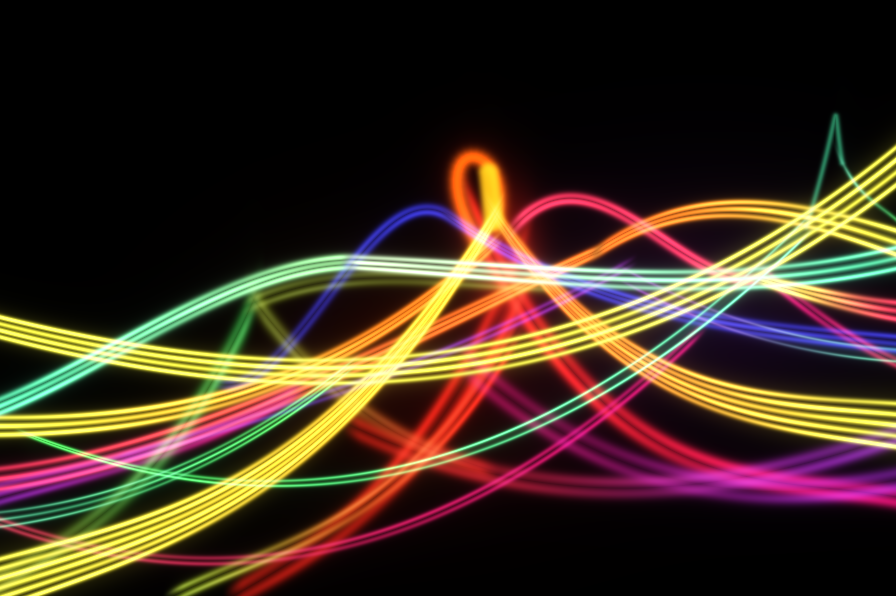
A Shadertoy shader for this background:

```glsl
const vec3 YELLOW  = vec3(.95, .93, .20);
const vec3 GOLD    = vec3(1., .75, .08);
const vec3 ORANGE  = vec3(1., .42, .04);
const vec3 RED     = vec3(.80, .09, .05);
const vec3 PINK    = vec3(.92, .18, .32);
const vec3 MAGENTA = vec3(.65, .04, .32);
const vec3 VIOLET  = vec3(.36, .08, .48);
const vec3 BLUE    = vec3(.13, .14, .65);
const vec3 GREEN   = vec3(.14, .70, .22);
const vec3 OLIVE   = vec3(.38, .46, .07);
const vec3 PALE    = vec3(.72, .85, .66);
const vec3 AQUA    = vec3(.25, .82, .58);

const float ASPECT = 1.5;
const float LEFT   = -.03;  // ribbon ends beyond the canvas
const float RIGHT  = 1.53;
const float DIM    = .6;    // strength of faint ribbons
const float THIN   = .003;  // strand widths
const float FINE   = .005;
const float WIDE   = .01;
const float FADE   = .02;   // softness of ribbon ends
const float FILL   = .22;   // light between strands
const float HALO   = .07;   // wide glow around a ribbon
const float REACH  = .025;  // size of that glow
const float HEAT   = .35;   // whitening of strand cores
const int   STEPS  = 24;    // segments of a loop

vec2 p;
vec3 light;

void addLight(vec3 c) {
  light += (1. - light) * clamp(c, 0., 1.);
}

// Cubic through four evenly spaced heights, split into parallel strands
void ribbon(float x0, float x1, vec4 h, float gap0, float gap1,
            float strands, float width, vec3 col0, vec3 col1) {
  float t = (p.x - x0) / (x1 - x0), u = 3. * t;
  float d1 = h.y - h.x;
  float d2 = h.z - 2. * h.y + h.x;
  float d3 = h.w - 3. * h.z + 3. * h.y - h.x;
  float y = h.x + u * (d1 + (u - 1.) * (d2 / 2. + (u - 2.) * d3 / 6.));
  float slope = d1 + (u - .5) * d2 + (u * u / 2. - u + 1. / 3.) * d3;
  slope *= 3. / (x1 - x0);
  float d = (p.y - y) / sqrt(1. + slope * slope);

  float window = smoothstep(x0 - FADE, x0 + FADE, p.x)
               * (1. - smoothstep(x1 - FADE, x1 + FADE, p.x));
  t = clamp(t, 0., 1.);
  float gap = mix(gap0, gap1, t), core = 0.;
  for (float i = 0.; i < strands; i++) {
    float place = i / max(strands - 1., 1.) - .5;
    float x = (d - gap * place) / width;
    core = max(core, exp(-x * x) * (.85 + .15 * sin(i * 2.4 + t * 9.)));
  }
  float body = d / (gap * .6 + width);
  float glow = FILL * exp(-body * body) + HALO * exp(-abs(d) / REACH);
  vec3 col = mix(col0, col1, smoothstep(0., 1., t));
  addLight(window * (col * (core + glow) + HEAT * col.g * core * core * core));
}

float segment(vec2 a, vec2 b) {
  vec2 ab = b - a;
  return length(p - a - ab * clamp(dot(p - a, ab) / dot(ab, ab), 0., 1.));
}

// Distance to a cubic Bezier curve
float loopDistance(vec2 a, vec2 b, vec2 c, vec2 d) {
  float nearest = 9.;
  vec2 last = a;
  for (int i = 1; i <= STEPS; i++) {
    float t = float(i) / float(STEPS), s = 1. - t;
    vec2 q = s * s * s * a + 3. * s * t * (s * b + t * c) + t * t * t * d;
    nearest = min(nearest, segment(last, q));
    last = q;
  }
  return nearest;
}

float glowSpot(vec2 centre, vec2 size) {
  vec2 q = (p - centre) / size;
  return exp(-dot(q, q));
}

void mainImage(out vec4 fragColor, in vec2 fragCoord) {
  p = fragCoord / iResolution.xy * vec2(ASPECT, 1.);

  // Ambient haze
  light = RED * .14 * glowSpot(vec2(.72, .38), vec2(.28, .2))
        + VIOLET * .2 * glowSpot(vec2(1.18, .48), vec2(.3, .2))
        + RED * DIM * glowSpot(vec2(.85, .56), vec2(.05, .1));

  // Dim back layer
  ribbon(LEFT, .426, vec4(.005, .1, .24, .496), .02, WIDE, 2., WIDE, OLIVE * DIM, GREEN * DIM);
  ribbon(.426, .82, vec4(.496, .35, .262, .21), WIDE, WIDE, 2., WIDE, OLIVE * DIM, RED * DIM);
  ribbon(.42, .92, vec4(.49, .531, .531, .522), .015, .015, 2., .007, OLIVE * DIM, OLIVE * DIM);
  ribbon(.29, .86, vec4(0, .082, .199, .434), .015, .015, 2., .006, OLIVE, RED);
  ribbon(.2, 1.05, vec4(.23, .316, .418, .555), WIDE, WIDE, 2., .004, BLUE * DIM, VIOLET);
  ribbon(LEFT, .5, vec4(.164, .209, .262, .346), .03, WIDE, 3., .006, VIOLET, MAGENTA);
  ribbon(LEFT, .586, vec4(.125, .164, .248, .385), .025, WIDE, 3., THIN, AQUA * DIM, GREEN);

  // Blue arch and cool lines
  ribbon(.37, .752, vec4(.355, .438, .596, .637), WIDE, WIDE, 2., .006, BLUE * DIM, BLUE);
  ribbon(.752, RIGHT, vec4(.637, .508, .449, .42), WIDE, .025, 3., FINE, BLUE, BLUE);
  ribbon(1.05, RIGHT, vec4(.535, .463, .42, .402), .02, .02, 2., THIN, VIOLET, AQUA * DIM);

  // Red and magenta sweeps
  ribbon(.39, .88, vec4(0, .102, .268, .56), .02, .035, 2., WIDE, RED * DIM, RED);
  ribbon(.78, RIGHT, vec4(.658, .307, .195, .16), .018, .018, 2., WIDE, RED, MAGENTA);
  ribbon(.78, RIGHT, vec4(.39, .23, .176, .2), .025, .025, 2., WIDE, MAGENTA * DIM, VIOLET);
  ribbon(.586, RIGHT, vec4(.287, .191, .195, .28), .02, .02, 2., WIDE, RED * DIM, VIOLET);
  ribbon(LEFT, 1.17, vec4(.135, .059, .156, .443), WIDE, WIDE, 2., .004, PINK * DIM, MAGENTA);
  ribbon(1.28, RIGHT, vec4(.54, .475, .42, .38), WIDE, WIDE, 2., FINE, MAGENTA, PINK * DIM);
  ribbon(.86, 1.27, vec4(.619, .66, .582, .531), WIDE, WIDE, 2., .006, PINK, PINK);
  ribbon(1.27, RIGHT, vec4(.531, .508, .488, .475), WIDE, .03, 3., FINE, YELLOW, PINK);

  // Green thread with its small loop
  ribbon(.04, 1.35, vec4(.273, .189, .297, .619), THIN, .02, 2., THIN, GREEN, AQUA);
  ribbon(1.41, RIGHT, vec4(.727, .672, .64, .6), 0., 0., 1., .004, AQUA * DIM, GREEN * DIM);
  float bend = loopDistance(vec2(1.35, .619), vec2(1.416, .834), vec2(1.39, .854), vec2(1.41, .727));
  addLight(AQUA * DIM * exp(-pow(bend / FINE, 2.)));

  // Pale green wave
  ribbon(LEFT, .586, vec4(.307, .404, .508, .56), .022, .018, 3., .006, AQUA, mix(GREEN, PALE, DIM));
  ribbon(.586, RIGHT, vec4(.56, .539, .531, .574), .018, .035, 3., FINE, PALE, AQUA);

  // Warm bright bundles
  ribbon(LEFT, 1., vec4(.193, .273, .416, .578), .035, WIDE, 3., FINE, PINK, ORANGE);
  ribbon(1., RIGHT, vec4(.578, .646, .635, .583), WIDE, .04, 3., FINE, ORANGE, YELLOW);
  ribbon(LEFT, .83, vec4(.285, .305, .395, .594), .03, WIDE, 3., FINE, YELLOW, ORANGE);
  ribbon(.824, RIGHT, vec4(.648, .402, .312, .283), WIDE, .075, 5., FINE, ORANGE, YELLOW);
  ribbon(LEFT, .83, vec4(.012, .107, .281, .639), .08, WIDE, 6., FINE, YELLOW, GOLD);
  ribbon(LEFT, RIGHT, vec4(.459, .377, .45, .745), .032, .05, 4., .0045, YELLOW, YELLOW);

  // Tall glowing loop
  float ring = loopDistance(vec2(.83, .62), vec2(.869, .775), vec2(.693, .785), vec2(.8, .59));
  addLight(ORANGE * exp(-pow(ring / .013, 2.)) + RED * .3 * exp(-ring / REACH));
  float limb = segment(vec2(.818, .71), vec2(.826, .63));
  addLight(GOLD * exp(-pow(limb / .017, 4.)));

  fragColor = vec4(light, 1.);
}
```
